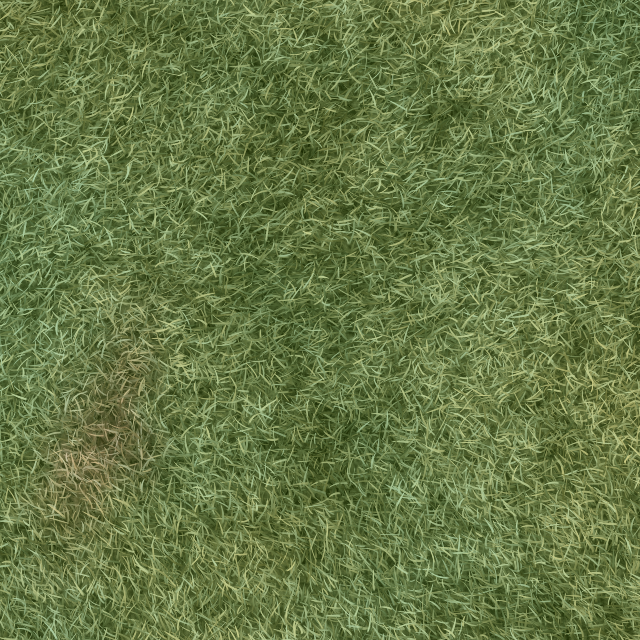
This texture is drawn by a Shadertoy shader. Its source:

```glsl
// A mown lawn seen from above: layered curved grass blades with worn and lush patches.

vec3 hash3(vec3 p) {
    p = fract(p * vec3(0.1031, 0.1030, 0.0973));
    p += dot(p, p.yxz + 33.33);
    return fract((p.xxy + p.yxx) * p.zyx);
}

float valueNoise(vec2 p) {
    vec2 cell = floor(p), f = fract(p);
    f = f * f * (3.0 - 2.0 * f);
    float a = hash3(vec3(cell, 7.0)).x;
    float b = hash3(vec3(cell + vec2(1, 0), 7.0)).x;
    float c = hash3(vec3(cell + vec2(0, 1), 7.0)).x;
    float d = hash3(vec3(cell + vec2(1, 1), 7.0)).x;
    return mix(mix(a, b, f.x), mix(c, d, f.x), f.y);
}

float fbm(vec2 p) {
    float sum = 0.0, weight = 0.5;
    for (int i = 0; i < 4; i++) {
        sum += weight * valueNoise(p);
        p = mat2(1.6, 1.2, -1.2, 1.6) * p + 5.3;
        weight *= 0.5;
    }
    return sum / 0.9375;
}

// Dark thatch through mid green to pale blade tips, with stretched contrast
vec3 grassRamp(float tone) {
    vec3 thatch = vec3(0.15, 0.215, 0.05);
    vec3 green = vec3(0.375, 0.445, 0.245);
    vec3 pale = vec3(0.64, 0.71, 0.51);
    tone = 0.54 + 1.5 * (tone - 0.49);
    return tone < 0.5 ? mix(thatch, green, max(tone * 2.0, -0.2))
                      : mix(green, pale, min(tone * 2.0 - 1.0, 1.35));
}

// Coverage (x) and position from root to tip (y) of one blade, in cell units
vec2 blade(vec2 q, float angle, float halfLength, float bend, float halfWidth, float soft) {
    float c = cos(angle), s = sin(angle);
    q = vec2(c * q.x + s * q.y, c * q.y - s * q.x);
    float t = q.x / halfLength;
    float slope = 2.0 * bend * t / halfLength;
    float dist = abs(q.y - bend * (t * t - 0.4)) / sqrt(1.0 + slope * slope);
    float width = halfWidth * (1.0 - 0.6 * smoothstep(-0.2, 1.0, t));
    float cover = 1.0 - smoothstep(width - 0.5 * soft, width + 0.5 * soft, dist);
    cover *= 1.0 - smoothstep(0.7, 1.0, abs(t));
    return vec2(cover, 0.5 + 0.5 * t);
}

void mainImage(out vec4 fragColor, in vec2 fragCoord) {
    vec2 uv = fragCoord / iResolution.y;
    float soft = max(1.0 / iResolution.y, 0.0017);

    // Broad patches of brightness, hue and blade direction
    float clump = fbm(uv * 22.0 + 3.0) - 0.5;
    float broad = fbm(uv * 4.0 + 11.0) - 0.5;
    float hue = fbm(uv * 3.0 + 23.0) - 0.5;
    float flow = 2.1 + 1.6 * (fbm(uv * 3.5 + 40.0) - 0.5);
    float spread = mix(1.1, 2.4, smoothstep(0.1, 0.8, uv.y));
    float patchTone = 0.32 * clump + 0.26 * broad;

    // Shaded thatch below the blades
    float grain = fbm(uv * 150.0);
    vec3 color = grassRamp(0.05 + 0.5 * grain + 0.5 * patchTone);

    // Blades, from the deep layers up to the bright top ones
    const int LAYERS = 15;
    const float CELLS = 44.0;
    for (int layer = 0; layer < LAYERS; layer++) {
        float depth = float(layer) / float(LAYERS - 1);
        float turn = float(layer) * 0.7;
        mat2 rotation = mat2(cos(turn), sin(turn), -sin(turn), cos(turn));
        vec2 p = rotation * uv * CELLS + float(layer) * 17.31 + 100.0;
        vec2 home = floor(p);
        for (int k = 0; k < 9; k++) {
            vec2 cell = home + vec2(k % 3 - 1, k / 3 - 1);
            vec3 place = hash3(vec3(cell, float(layer) + 1.0));
            vec3 look = hash3(vec3(cell, float(layer) + 51.0));
            vec3 shape = hash3(vec3(cell, float(layer) + 91.0));
            float angle = flow + turn + (place.z - 0.5) * 2.0 * spread;
            float halfLength = mix(0.35, 0.85, shape.x);
            float halfWidth = mix(0.03, 0.07, shape.z);
            vec2 hit = blade(p - cell - place.xy, angle, halfLength,
                             (shape.y - 0.5) * 0.32, halfWidth, soft * CELLS);
            float tone = 0.06 + 0.32 * depth + 0.5 * look.x + 0.14 * hit.y + patchTone;
            vec3 bladeColor = grassRamp(tone);
            bladeColor *= mix(vec3(0.95, 1.01, 1.04), vec3(1.05, 1.0, 0.9), look.y);
            color = mix(color, bladeColor, hit.x * mix(0.75, 1.0, look.z));
        }
    }

    // Cool lush areas against yellowish dry ones
    color *= 1.0 + hue * vec3(0.2, 0.0, -0.16);

    // Worn brown streak on the lower left
    vec2 worn = uv - vec2(0.16, 0.32);
    worn.x -= 0.28 * worn.y;
    worn += 0.09 * vec2(clump, broad);
    float wear = exp(-dot(worn * vec2(15.0, 6.5), worn * vec2(15.0, 6.5)));
    wear *= 0.35 + 0.5 * grain;
    color = mix(color, color * vec3(1.22, 0.9, 0.98) + vec3(0.02, 0.0, 0.02), wear);

    fragColor = vec4(clamp(color, 0.0, 1.0), 1.0);
}
```
